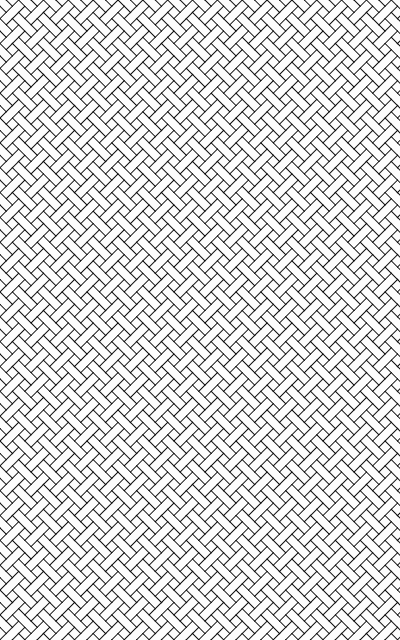
Write a Shadertoy shader that draws this pattern.

```glsl
// Diagonal open basket weave: thin dark outlines on near-white strips.
// Turned coordinates put one strip crossing in each unit cell; the parity of
// the cell picks the strip on top, and the gaps between strips are squares.

const float REPEATS_ACROSS = 16.1;     // weave repeats over the canvas width
const float STRIP_HALF = 0.25;         // half strip width, in strip pitches
const float LINE_WIDTH = 0.00234;      // outline width, in canvas widths
const vec2 WEAVE_SHIFT = vec2(0.0);    // offset of the weave, in repeats
const vec3 PAPER = vec3(0.992);
const vec3 INK = vec3(0.02);

// Share of a pixel-wide window covered by a line centred at distance zero.
float lineCoverage(float dist, float halfWidth, float pixel) {
    float right = clamp(dist + 0.5 * pixel, -halfWidth, halfWidth);
    float left = clamp(dist - 0.5 * pixel, -halfWidth, halfWidth);
    return (right - left) / pixel;
}

// Distances to the edges of the upper strip (x) and the lower strip (y).
vec2 weaveEdges(vec2 p) {
    vec2 cell = floor(p + 0.5);
    vec2 local = abs(p - cell);
    bool swapped = mod(cell.x + cell.y, 2.0) > 0.5;
    if (swapped) local = local.yx;
    float upper = abs(local.y - STRIP_HALF);
    // The lower strip is hidden inside the upper one.
    float lower = max(abs(local.x - STRIP_HALF), STRIP_HALF - local.y);
    return vec2(upper, lower);
}

void mainImage(out vec4 fragColor, in vec2 fragCoord) {
    // Anchor at the upper left, then turn by 45 degrees.
    vec2 fromTop = vec2(fragCoord.x, iResolution.y - fragCoord.y);
    vec2 pos = fromTop / iResolution.x * REPEATS_ACROSS + WEAVE_SHIFT;
    vec2 turned = vec2(pos.x + pos.y, pos.x - pos.y);

    // Canvas lengths expressed in strip pitches.
    float pitchScale = sqrt(2.0) * REPEATS_ACROSS;
    float pixel = pitchScale / iResolution.x;
    float halfWidth = 0.5 * LINE_WIDTH * pitchScale;

    // Blend both outlines so that junctions come out darker.
    vec2 edges = weaveEdges(turned);
    float upper = lineCoverage(edges.x, halfWidth, pixel);
    float lower = lineCoverage(edges.y, halfWidth, pixel);
    float ink = 1.0 - (1.0 - upper) * (1.0 - lower);

    fragColor = vec4(mix(PAPER, INK, ink), 1.0);
}
```
